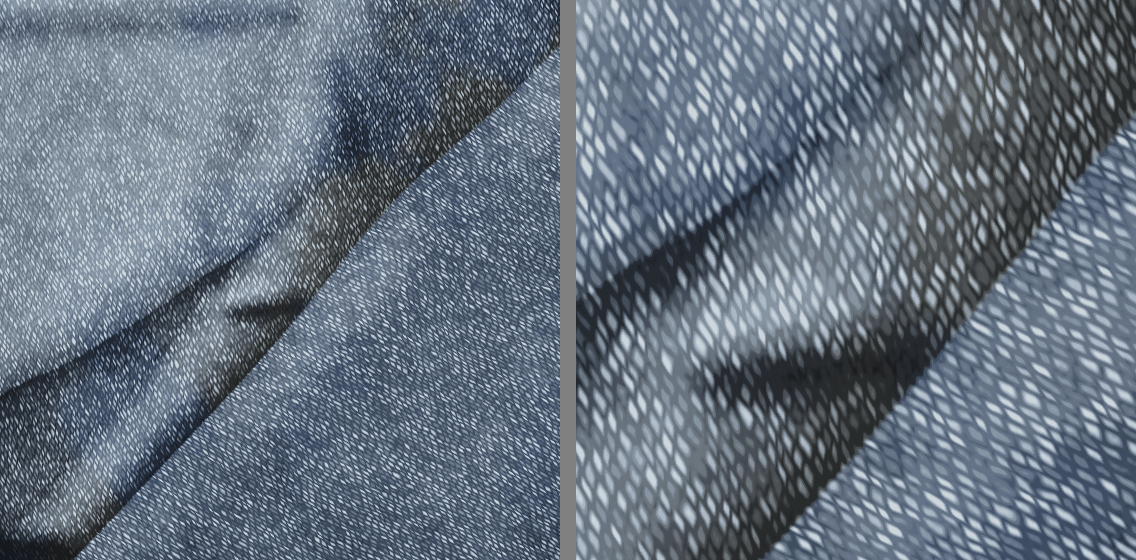
Left, the full canvas; right, a detail of the centre.
Reproduce this texture procedurally as a Shadertoy shader.

```glsl
// Folded, washed denim: three overlapping folds, each bounded by a curve,
// set a soft light-and-shadow tone. Rows of short slanted twill stitches with
// random brightness are added, and the sum is coloured through an indigo ramp.

const vec3 INK    = vec3(0.13, 0.16, 0.21);
const vec3 INDIGO = vec3(0.24, 0.30, 0.39);
const vec3 BLUE   = vec3(0.39, 0.45, 0.53);
const vec3 FADED  = vec3(0.52, 0.58, 0.64);
const vec3 PALE   = vec3(0.66, 0.71, 0.77);
const vec3 WHITE  = vec3(0.80, 0.84, 0.86);
const vec3 GREY   = vec3(0.33, 0.35, 0.36);

const vec2  STITCH = vec2(0.0140, 0.0066); // length and width of a stitch
const float FRONT_ANGLE = -0.48;           // stitch direction, front fold
const float BACK_ANGLE  = -0.98;           // stitch direction, other folds
const float WEAVE_CONTRAST = 0.64;
const float WEAVE_MEAN = 0.19;
const float WARP = 0.016;                  // bending of the stitch rows
const float MOTTLE = 0.20;                 // uneven wash
const float EDGE = 0.003;                  // softness of fold outlines

float hash(vec2 p) {
    return fract(sin(dot(p, vec2(127.1, 311.7))) * 43758.5453);
}

float noise(vec2 p) {
    vec2 i = floor(p), f = fract(p);
    f = f * f * (3.0 - 2.0 * f);
    return mix(mix(hash(i), hash(i + vec2(1, 0)), f.x),
               mix(hash(i + vec2(0, 1)), hash(i + vec2(1, 1)), f.x), f.y);
}

float fbm(vec2 p) {
    float sum = 0.0;
    for (float amp = 0.5; amp > 0.05; amp *= 0.5) {
        sum += amp * noise(p);
        p = p * 2.03 + 17.3;
    }
    return sum;
}

// Soft band around the segment a-b
float crease(vec2 p, vec2 a, vec2 b, float width) {
    vec2 ap = p - a, ab = b - a;
    float d = length(ap - ab * clamp(dot(ap, ab) / dot(ab, ab), 0.0, 1.0));
    return exp(-d * d / (width * width));
}

// Rows of slanted stitches of uneven length, shifted row by row
float weave(vec2 p, float angle) {
    p += WARP * (vec2(noise(p * 7.0), noise(p * 7.0 + 40.0)) - 0.5);
    float c = cos(angle), s = sin(angle);
    vec2 q = vec2(c * p.x + s * p.y, c * p.y - s * p.x) / STITCH;
    q.y += 0.5 * (noise(q * 0.8) - 0.5);
    float row = floor(q.y);
    q.x += row * 0.37 + 0.5 * hash(vec2(row, 3.0)) + 0.6 * (fract(q.y) - 0.5);
    q.x += 0.8 * noise(vec2(q.x * 0.7, row * 5.3));
    vec2 f = abs(fract(q) - 0.5);
    float bead = (1.0 - smoothstep(0.05, 0.5, f.y)) * (1.0 - smoothstep(0.15, 0.5, f.x));
    float bright = pow(hash(vec2(floor(q.x), row)), 1.25);
    return bead * (0.15 + 0.85 * bright) - WEAVE_MEAN;
}

vec3 denimRamp(float tone) {
    vec3 col = mix(INK * 0.6, INK, smoothstep(0.02, 0.14, tone));
    col = mix(col, INDIGO, smoothstep(0.18, 0.30, tone));
    col = mix(col, BLUE,   smoothstep(0.32, 0.43, tone));
    col = mix(col, FADED,  smoothstep(0.46, 0.56, tone));
    col = mix(col, PALE,   smoothstep(0.59, 0.70, tone));
    return mix(col, WHITE, smoothstep(0.72, 0.92, tone));
}

void mainImage(out vec4 fragColor, in vec2 fragCoord) {
    vec2 p = fragCoord / iResolution.xy;
    float wobble = 0.02 * (noise(p * 8.0) - 0.5);

    // Distances to the fold outlines, positive above each curve
    float bend = max(p.x - 0.4, 0.0);
    float frontDist  = 0.69 * (p.y - 1.057 * (p.x - 0.13) - 0.035 * exp(-pow((p.x - 0.7) / 0.15, 2.0)));
    float valleyDist = 0.85 * (p.y - 0.284 - 0.6 * p.x - 1.5 * bend * bend) + wobble;
    float rollDist   = 0.64 * (p.y - 0.034 - 1.2 * p.x) + wobble;

    // Upper left panel with its soft ridges and the seam along the top
    float back = 0.595 - 0.24 * exp(-max(valleyDist, 0.0) / 0.04);
    back += 0.08 * crease(p, vec2(0.0, 0.38), vec2(0.56, 0.80), 0.05);
    back -= 0.15 * crease(p, vec2(0.36, 0.62), vec2(0.44, 0.76), 0.04);
    back -= 0.17 * crease(p, vec2(0.0, 0.95), vec2(0.52, 0.97), 0.03);

    // Shaded gap under the panel, then the rolled middle fold
    float gap = 0.38 - 0.24 * exp(min(valleyDist, 0.0) / 0.03);
    float roll = 0.46 - 0.17 * exp(min(rollDist, 0.0) / 0.018);
    roll += 0.14 * exp(-pow((rollDist + 0.06) / 0.04, 2.0));
    roll -= 0.20 * exp(min(valleyDist, 0.0) / 0.03);
    roll -= 0.34 * crease(p, vec2(0.42, 0.437), vec2(0.54, 0.455), 0.018);
    roll += 0.10 * crease(p, vec2(0.36, 0.465), vec2(0.50, 0.49), 0.018);
    float tone = mix(gap, roll, 1.0 - smoothstep(-EDGE, EDGE, rollDist));
    tone = mix(tone, back, smoothstep(-EDGE, EDGE, valleyDist));

    // Dim upper right, pinched crease, and the shadow cast by the front fold
    float dim = smoothstep(0.55, 0.68, p.x + 0.25 * (0.8 - p.y));
    tone = mix(tone, 0.36, dim);
    tone -= 0.16 * crease(p, vec2(0.60, 0.87), vec2(0.635, 0.74), 0.035);
    float pocket = 1.0 - smoothstep(0.42, 0.62, p.x);
    tone -= (0.10 + 0.28 * pocket) * exp(-max(frontDist, 0.0) / 0.035);
    tone = mix(0.07, tone, smoothstep(0.0, 0.05, max(p.x - 0.11, 0.0) + max(p.y - 0.02, 0.0)));

    // Front fold covers the lower right
    float frontMask = 1.0 - smoothstep(-EDGE, EDGE, frontDist);
    float front = 0.405 + 0.09 * exp(-pow((frontDist + 0.05) / 0.06, 2.0));
    tone = mix(tone, front, frontMask);

    // Washed patches and stitches; the far panel is flatter and out of focus
    float wash = fbm(p * 6.0 + 4.0) + 0.5 * fbm(p * 38.0) - 0.70;
    float stitches = mix(weave(p, BACK_ANGLE), weave(p, FRONT_ANGLE), frontMask);
    float focus = 1.0 - 0.35 * smoothstep(0.0, 0.4, valleyDist) * (1.0 - dim) * (1.0 - frontMask);
    float lit = smoothstep(0.05, 0.38, tone);
    tone += MOTTLE * wash + WEAVE_CONTRAST * stitches * focus * (0.3 + 0.7 * lit);
    tone += 0.08 * (noise(p * 260.0) - 0.5);

    // Indigo colour, greyed where the cloth turns from the light
    float greyed = 0.15 + (1.0 - frontMask) * (0.25 + 0.8 * dim + 0.7 * exp(-abs(frontDist) / 0.08));
    greyed *= smoothstep(0.28, 0.5, fbm(p * 5.0 + 9.0)) * (1.0 - 0.7 * smoothstep(0.42, 0.6, tone));
    vec3 col = denimRamp(tone);
    vec3 neutral = GREY * (col.r + col.g + col.b) / (GREY.r + GREY.g + GREY.b);
    fragColor = vec4(clamp(mix(col, neutral, min(greyed, 1.0)), 0.0, 1.0), 1.0);
}
```
